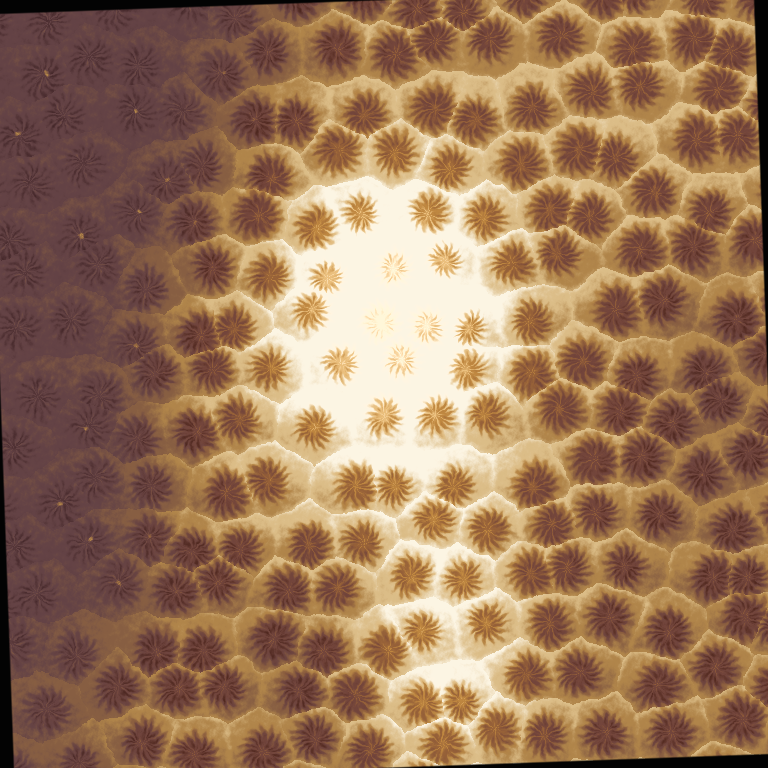
A three.js fragment shader for this texture:

```glsl
varying vec2 vUv;

vec2 hash2(vec2 p) {
  vec2 q = vec2(dot(p, vec2(127.1, 311.7)), dot(p, vec2(269.5, 183.3)));
  return fract(sin(q) * 43758.55);
}

vec2 rotate(vec2 p, float a) {
  float c = cos(a), s = sin(a);
  return vec2(c * p.x + s * p.y, c * p.y - s * p.x);
}

float blob(vec2 p, vec2 center, vec2 radius) {
  vec2 q = (p - center) / radius;
  return exp(-dot(q, q));
}

float layeredSines(vec2 p) {
  float sum = 0.0, amp = 0.5;
  for (int i = 0; i < 4; i++) {
    sum += amp * sin(p.x + 1.7 * sin(p.y)) * sin(p.y + 1.3 * sin(p.x * 0.8));
    p = rotate(p, 0.9) * 1.9 + 2.3;
    amp *= 0.65;
  }
  return sum;
}

// Nearest staggered cell: xy = offset from its center, z = seed, w = border gap
vec4 staggeredCells(vec2 p, float jitter) {
  vec2 base = floor(p), nearest = vec2(0.0);
  float first = 9.0, second = 9.0, seed = 0.0;
  for (int y = -1; y <= 1; y++) {
    for (int x = -2; x <= 2; x++) {
      vec2 id = base + vec2(float(x), float(y));
      vec2 rnd = hash2(id);
      float stagger = 0.5 * mod(id.y, 2.0) - 0.25;
      vec2 d = p - id - 0.5 - vec2(stagger, 0.0) - (rnd - 0.5) * jitter;
      float dist = length(d);
      if (dist < first) {
        second = first;
        first = dist;
        nearest = d;
        seed = rnd.x;
      } else {
        second = min(second, dist);
      }
    }
  }
  return vec4(nearest, seed, second - first);
}

// Broad illumination: dim left side, bright core, pale tail
float lightField(vec2 p) {
  float l = 0.17 + 0.29 * smoothstep(0.1, 0.42, p.x - 0.22 * (p.y - 0.5));
  l += 0.55 * blob(p, vec2(0.52, 0.61), vec2(0.12, 0.16));
  l += 0.36 * blob(p, vec2(0.47, 0.53), vec2(0.23, 0.24));
  l += 0.38 * blob(p, vec2(0.57, 0.14), vec2(0.11, 0.21));
  l += 0.10 * blob(p, vec2(0.82, 0.83), vec2(0.3, 0.22));
  l += 0.10 * blob(p, vec2(0.1, 0.08), vec2(0.2, 0.12));
  l -= 0.10 * blob(p, vec2(0.93, 0.46), vec2(0.1, 0.2));
  l -= 0.10 * blob(p, vec2(0.36, 0.14), vec2(0.1, 0.13));
  return l;
}

vec3 toneRamp(float t) {
  vec3 c = mix(vec3(0.25, 0.14, 0.15), vec3(0.39, 0.26, 0.27), smoothstep(0.0, 0.2, t));
  c = mix(c, vec3(0.53, 0.37, 0.26), smoothstep(0.2, 0.4, t));
  c = mix(c, vec3(0.69, 0.52, 0.29), smoothstep(0.4, 0.6, t));
  c = mix(c, vec3(0.86, 0.74, 0.53), smoothstep(0.6, 0.8, t));
  return mix(c, vec3(0.99, 0.96, 0.89), smoothstep(0.8, 1.05, t));
}

void main() {
  vec2 p = rotate(vUv - 0.5, 0.036) + 0.5;
  float light = lightField(p + 0.012 * layeredSines(p * 24.0));
  float lit = smoothstep(0.14, 0.5, light);

  // Bristled cells with a soft, uneven outline
  vec2 warp = 0.06 * vec2(layeredSines(p * 60.0), layeredSines(p.yx * 60.0 + 4.0));
  vec4 cell = staggeredCells(p * vec2(13.0, 14.5) + warp, 0.55);
  vec2 d = cell.xy + vec2(0.0, 0.06);
  float r = length(d * vec2(1.15, 0.95));
  float angle = atan(d.y, d.x) + cell.z * 6.0;
  float bristles = sin(angle * 15.0 + 2.0 * sin(r * 9.0)) * smoothstep(0.03, 0.2, r);

  // Dark pit, pale upper crescent and border
  float size = mix(0.54, 0.40, smoothstep(0.55, 1.0, light)) + 0.1 * (cell.z - 0.5);
  float pit = 1.0 - smoothstep(size * 0.35, size, r + 0.055 * bristles);
  float crown = smoothstep(0.15, 0.55, r) * smoothstep(-0.25, 0.5, d.y);
  float border = 1.0 - smoothstep(0.0, 0.2, cell.w);

  // Star spokes and small glints at the heart of each cell
  float star = smoothstep(0.35, 0.95, sin(angle * 9.0)) * smoothstep(0.34, 0.12, r);
  float heart = smoothstep(0.16, 0.03, length(d * vec2(1.3, 0.8)));
  float glint = smoothstep(0.06, 0.015, length(d - 0.12 * (hash2(cell.zz) - 0.5)));

  float tone = light + 0.03;
  tone -= pit * mix(0.07, 0.38, lit);
  tone += crown * mix(0.05, 0.17, lit);
  tone += border * mix(-0.02, 0.09, lit);
  tone += star * 0.11 + heart * 0.09 * lit;
  tone += glint * 0.4 * step(0.65, cell.z) * (1.0 - lit);
  tone += 0.035 * bristles * smoothstep(0.6, 0.25, r);
  tone += 0.055 * layeredSines(p * 190.0);

  vec3 color = toneRamp(tone);
  color += vec3(0.06, 0.01, -0.04) * pit * lit;

  // Tilted frame on black
  vec2 inset = 0.5 - abs(p - 0.5);
  float frame = smoothstep(-0.001, 0.002, min(inset.x, inset.y));
  gl_FragColor = vec4(mix(vec3(0.01), color, frame), 1.0);
}
```
